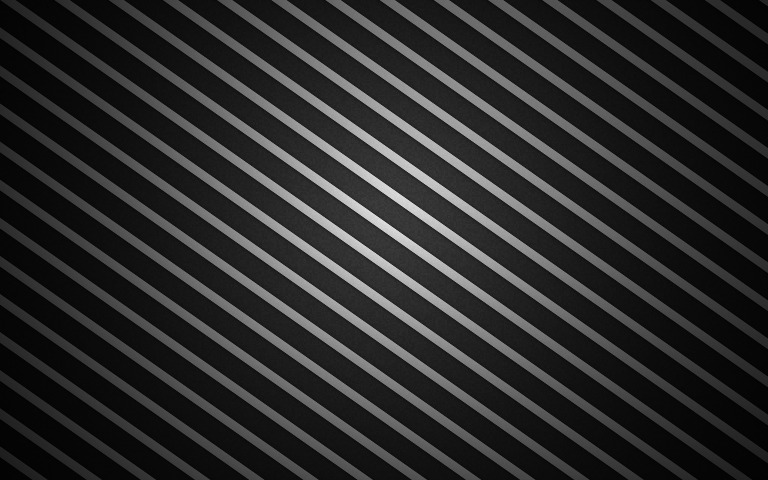
A WebGL 1 fragment shader for this pattern:

```glsl
precision highp float;

uniform vec2 u_resolution;

float hash(vec2 cell) {
  vec3 q = fract(vec3(cell.xyx) * 0.1031);
  q += dot(q, q.yzx + 33.33);
  return fract((q.x + q.y) * q.z);
}

void main() {
  vec2 p = (gl_FragCoord.xy - 0.5 * u_resolution) / u_resolution.y;

  // Bands falling to the right: signed offset from the nearest centre, in periods
  float phase = (p.x + p.y / 0.703) / 0.1129 - 0.358;
  float offset = fract(phase + 0.5) - 0.5;
  float edge = abs(offset) - 0.142;
  float pixel = 15.4 / u_resolution.y;
  float band = 1.0 - smoothstep(-0.5 * pixel, 0.5 * pixel, edge);

  // Spotlight that fades faster on the dark cloth than on the bands
  float radius = length(p - vec2(0.01, 0.06));
  float bandLight = 0.85 * exp(-2.1 * pow(radius, 1.32));
  float clothLight = 0.225 * exp(-3.0 * pow(radius, 1.45));

  // Soft shadow beside each band, deeper below it, and a slight shade across it
  float shadow = exp(-max(edge, 0.0) * 22.0);
  clothLight *= 1.0 - shadow * (offset < 0.0 ? 0.5 : 0.3);
  bandLight *= 1.0 + 0.25 * offset;

  // Fine woven grain
  float grain = hash(floor(gl_FragCoord.xy / u_resolution.y * 320.0)) - 0.5;
  clothLight *= 1.0 + 0.16 * grain;
  bandLight *= 1.0 + 0.03 * grain;

  gl_FragColor = vec4(vec3(mix(clothLight, bandLight, band)), 1.0);
}
```
